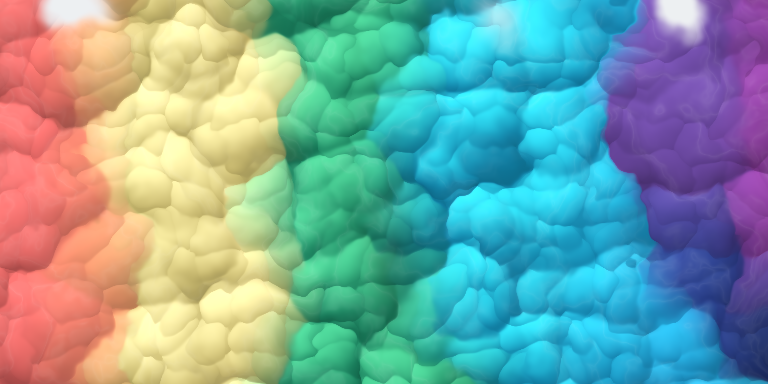
Give the GLSL for this background, as a WebGL 2 fragment shader.

```glsl
#version 300 es
precision highp float;
// Billowing clouds of ink in rainbow bands, lit from above.

#define WARP 0.075        // strength of the swirling distortion
#define BIG_CELL 0.19     // spacing of the large lobes
#define SMALL_CELL 0.085  // spacing of the small lobes
#define SHARPNESS 15.0    // crispness of the folds between lobes
#define LIGHT_DIR vec2(-0.35, 0.94)
#define WISPS 0.16        // brightness of the pale filaments
#define CONTRAST 0.62     // depth of the shading

uniform vec2 u_resolution;
out vec4 outColor;

// Leading billows: centre and radius in canvas heights.
const vec3 BILLOWS[12] = vec3[12](
  vec3(1.49, 0.44, 0.18), vec3(1.47, 0.62, 0.12), vec3(1.07, 0.78, 0.09),
  vec3(1.18, 0.57, 0.09), vec3(0.85, 0.41, 0.11), vec3(0.92, 0.25, 0.12),
  vec3(0.48, 0.38, 0.13), vec3(0.50, 0.87, 0.10), vec3(0.43, 0.07, 0.13),
  vec3(1.78, 0.69, 0.20), vec3(0.08, 0.45, 0.16), vec3(1.81, 0.13, 0.11));

vec2 hash2(vec2 p) {
  vec3 h = fract(p.xyx * vec3(0.1031, 0.1030, 0.0973));
  h += dot(h, h.yzx + 33.33);
  return fract((h.xx + h.yz) * h.zy);
}

float gradientAt(vec2 cell, vec2 offset) {
  return dot(hash2(cell + 40.0) * 2.0 - 1.0, offset);
}

float gradientNoise(vec2 p) {
  vec2 i = floor(p), f = fract(p);
  vec2 u = f * f * f * (f * (f * 6.0 - 15.0) + 10.0);
  vec2 e = vec2(1.0, 0.0);
  return mix(mix(gradientAt(i, f), gradientAt(i + e.xy, f - e.xy), u.x),
             mix(gradientAt(i + e.yx, f - e.yx), gradientAt(i + e.xx, f - e.xx), u.x), u.y);
}

float fbm(vec2 p) {
  float sum = 0.0, amplitude = 1.0;
  for (int i = 0; i < 4; i++) {
    sum += amplitude * gradientNoise(p);
    p = mat2(1.6, 1.2, -1.2, 1.6) * p + 5.3;
    amplitude *= 0.5;
  }
  return sum;
}

// One lobe as a dome: weight, weighted centre, weighted light.
vec4 lobe(vec2 p, vec2 centre, float radius, float lift) {
  vec2 q = (p - centre) / radius;
  float d = length(q);
  float dome = d < 1.0 ? sqrt(1.0 - d * d) : 2.0 * (1.0 - d);
  float light = clamp(0.46 + 0.42 * dot(q, LIGHT_DIR) + 0.3 * (dome - 0.55), 0.0, 1.0);
  return exp(SHARPNESS * (lift + dome)) * vec4(1.0, centre, light);
}

// Lobes scattered on a jittered grid.
vec4 scatterLobes(vec2 p, float size) {
  vec4 sum = vec4(0.0);
  vec2 home = floor(p / size);
  for (int y = -1; y <= 1; y++) {
    for (int x = -1; x <= 1; x++) {
      vec2 cell = home + vec2(x, y);
      vec2 random = hash2(cell + 17.0);
      vec2 centre = (cell + 0.15 + 0.7 * random) * size;
      float radius = size * mix(0.55, 0.85, random.y);
      sum += lobe(p, centre, radius, 0.8 * hash2(cell + 91.0).x);
    }
  }
  return sum;
}

float edge(float x, float middle, float softness) {
  return smoothstep(middle - softness, middle + softness, x);
}

// Ink colour bands from left to right, with borders that bend with height.
vec3 inkColor(vec2 p, float light) {
  vec3 coral = mix(vec3(0.91, 0.40, 0.39), vec3(0.94, 0.60, 0.41), edge(p.x, 0.2, 0.13));
  vec3 yellow = mix(vec3(0.87, 0.80, 0.47), vec3(0.93, 0.89, 0.62), light);
  vec3 green = mix(vec3(0.10, 0.55, 0.40), vec3(0.25, 0.76, 0.53), light);
  vec3 cyan = mix(vec3(0.07, 0.58, 0.75), vec3(0.15, 0.83, 0.90), light);
  cyan = mix(cyan, vec3(0.12, 0.62, 0.87), 0.65 * edge(p.x, 1.58, 0.25));
  vec3 violet = mix(vec3(0.14, 0.23, 0.54), vec3(0.41, 0.27, 0.63), edge(p.y, 0.43, 0.18));
  violet = mix(violet, vec3(0.53, 0.22, 0.60), edge(p.x, 1.90, 0.10) * edge(p.y, 0.25, 0.15));

  float low = p.y - 0.22, mid = p.y - 0.6, high = p.y - 0.66;
  vec3 color = mix(coral, yellow, edge(p.x, 0.27 + 0.07 * exp(-60.0 * low * low), 0.07));
  color = mix(color, green, edge(p.x, 0.72 + 0.05 * cos(12.0 * (p.y - 0.74)), 0.10));
  color = mix(color, cyan, edge(p.x, 1.02 + 0.7 * mid * mid, 0.13));
  return mix(color, violet, edge(p.x, 1.60 + 0.85 * high * high, 0.05));
}

float glow(vec2 p, vec2 centre, vec2 size) {
  vec2 q = (p - centre) / size;
  return exp(-dot(q, q));
}

void main() {
  vec2 p = gl_FragCoord.xy / u_resolution.y;
  vec2 swirl = WARP * vec2(fbm(p * 4.0), fbm(p * 4.0 + 19.0));
  vec2 q = p + swirl;

  // Large and small lobes share the light and carry the colour.
  vec4 big = scatterLobes(q, BIG_CELL);
  for (int i = 0; i < 12; i++) big += lobe(q, BILLOWS[i].xy, BILLOWS[i].z, 0.6);
  big /= big.x;
  vec4 small = scatterLobes(q + 0.6 * swirl.yx, SMALL_CELL);
  small /= small.x;
  float light = 0.66 * big.w + 0.34 * small.w;
  vec2 tintPoint = mix(q, 0.7 * big.yz + 0.3 * small.yz, 0.55);
  vec3 color = inkColor(tintPoint, smoothstep(0.2, 0.8, light));
  color *= 1.0 + CONTRAST * (light - 0.5);

  // Thin pale filaments and a milky sheen on the crests.
  float strand = 1.0 - abs(fbm(q * vec2(5.0, 4.0) + 12.0 * swirl));
  color += WISPS * pow(max(strand, 0.0), 9.0) * (0.25 + 0.5 * light) * (1.0 - color);
  color += 0.10 * light * light * (1.0 - color);

  // Shadowed hollows, then pale openings along the top.
  float hollow = glow(p, vec2(1.03, 0.36), vec2(0.07, 0.16))
               + glow(p, vec2(1.98, 0.08), vec2(0.10, 0.20));
  color *= 1.0 - 0.28 * hollow;
  float opening = glow(q, vec2(0.20, 0.98), vec2(0.11, 0.07))
                + glow(q, vec2(1.77, 0.98), vec2(0.08, 0.08))
                + 0.6 * glow(q, vec2(1.28, 0.96), vec2(0.10, 0.09));
  color = mix(color, vec3(0.93, 0.94, 0.95), smoothstep(0.25, 0.85, opening));
  outColor = vec4(clamp(color, 0.0, 1.0), 1.0);
}
```
